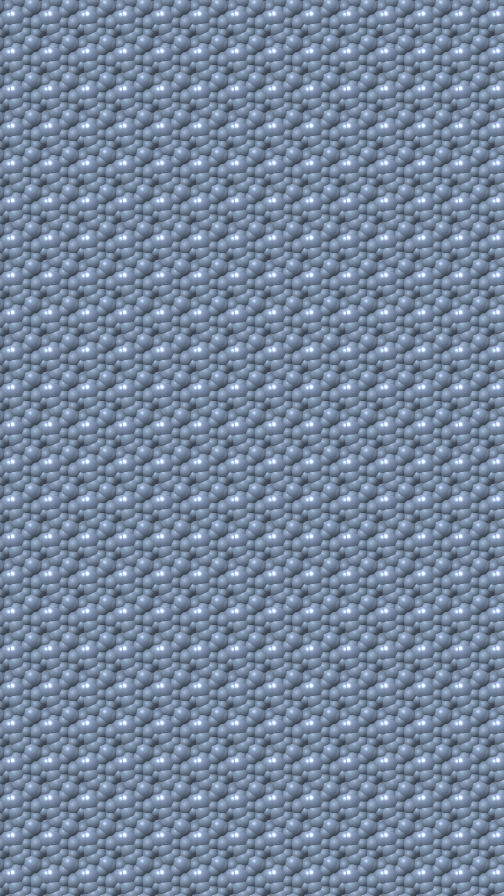
Reproduce this pattern procedurally as a Shadertoy shader.

```glsl
// Each bubble: centre within the tile, then radius
const vec3 mainBubbles[5] = vec3[5](
    vec3(0.40, 0.54, 0.240),
    vec3(0.29, 0.53, 0.218),
    vec3(0.43, 0.25, 0.195),
    vec3(0.86, 0.86, 0.208),
    vec3(0.53, 0.01, 0.170));

// Keep the highest dome: its offset from the centre, height and radius
void raiseDome(vec2 p, vec3 bubble, inout vec4 top) {
    vec2 offset = fract(p - bubble.xy + 0.5) - 0.5;
    float height = bubble.z * bubble.z - dot(offset, offset);
    if (height > top.z) top = vec4(offset, height, bubble.z);
}

vec4 bubbleSurface(vec2 p) {
    vec4 top = vec4(0.0, 0.0, -1.0, 1.0);
    for (int i = 0; i < 5; i++) raiseDome(p, mainBubbles[i], top);

    // Small bubbles fill the gaps in a low-discrepancy scatter
    for (int i = 0; i < 14; i++) {
        float k = float(i);
        vec2 centre = fract(vec2(0.68, 0.12) + k * vec2(0.7549, 0.5698));
        raiseDome(p, vec3(centre, 0.13 + 0.03 * sin(k * 2.4)), top);
    }
    return top;
}

vec3 shade(vec2 p) {
    vec4 top = bubbleSurface(p);
    vec3 normal = normalize(vec3(top.xy / max(top.w, 0.12), 1.0));
    float diffuse = max(dot(normal, normalize(vec3(-0.28, 0.55, 0.80))), 0.0);
    float glint = pow(max(dot(normal, normalize(vec3(-0.25, 0.38, 1.0))), 0.0), 60.0);

    // Small bubbles are slightly greener and reflect less
    float large = smoothstep(0.19, 0.24, top.w);
    vec3 steel = mix(vec3(0.66, 0.76, 0.89), vec3(0.66, 0.75, 0.91), large);
    vec3 colour = steel * (0.37 + 0.48 * diffuse);

    // Narrow shadow where domes sink into the creases
    colour *= 0.90 + 0.12 * smoothstep(-0.012, 0.012, top.z);
    return colour + vec3(0.95, 0.98, 1.0) * glint * mix(0.09, 0.62, large);
}

void mainImage(out vec4 fragColor, in vec2 fragCoord) {
    // Average a 3 by 3 grid of samples to smooth the creases
    vec3 colour = vec3(0.0);
    for (int i = 0; i < 9; i++) {
        vec2 jitter = (vec2(i % 3, i / 3) - 1.0) / 3.0;
        colour += shade((fragCoord + jitter) / iResolution.x * 13.5);
    }
    fragColor = vec4(min(colour / 9.0, 1.0), 1.0);
}
```
